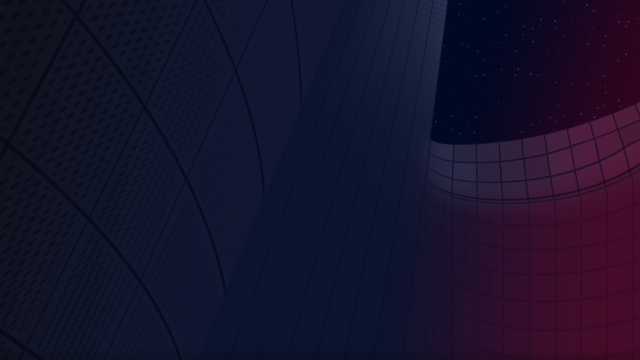
Give the GLSL for this background, as a Shadertoy shader.

```glsl
// Night view up a curved tower: a perforated panel wall at left, a dark
// ribbed shaft in the middle, and a tiled crimson sweep under a starry sky.
// Seams are analytic curves; ribs, tiles, holes and stars are repeated cells.

const vec3 WALL_DARK   = vec3(0.060, 0.072, 0.115);
const vec3 WALL_BLUE   = vec3(0.068, 0.090, 0.195);
const vec3 SHAFT_NAVY  = vec3(0.043, 0.073, 0.182);
const vec3 RIM_STEEL   = vec3(0.155, 0.180, 0.300);
const vec3 SWEEP_RED   = vec3(0.275, 0.045, 0.165);
const vec3 TILE_STEEL  = vec3(0.170, 0.170, 0.285);
const vec3 TILE_ROSE   = vec3(0.330, 0.125, 0.255);
const vec3 SKY_NAVY    = vec3(0.004, 0.030, 0.135);
const vec3 SKY_WINE    = vec3(0.190, 0.015, 0.120);
const vec3 SEAM_INK    = vec3(0.020, 0.030, 0.085);
const float WALL_EDGE  = 0.556;   // fan coordinate where the wall ends
const float SKY_EDGE   = 1.117;   // fan coordinate where the sky begins
const float RIB_STEP   = 0.080;
const float TILE_WIDTH = 0.063;
const float TILE_DEPTH = 0.050;
const float HOLE_STEP  = 0.034;

// Curved wall seams: rightmost x, y of that point, bend
const vec3 SEAMS[5] = vec3[5](
    vec3(0.635, 0.10, 0.551), vec3(0.520, -0.10, 0.914), vec3(0.733, 0.45, 0.458),
    vec3(0.837, 0.70, 0.210), vec3(0.646, -0.67, 1.050));

float hash(vec2 p) {
    p = fract(p * vec2(0.1031, 0.1137));
    p += dot(p, p.yx + 33.33);
    return fract((p.x + p.y) * p.x * 97.0);
}

float stroke(float d, float halfWidth, float px) {
    return 1.0 - smoothstep(max(halfWidth - px, 0.0), halfWidth + px, abs(d));
}

// Signed distance to the nearest multiple of a step
float repeatDist(float v, float stepSize) {
    return (fract(v / stepSize + 0.5) - 0.5) * stepSize;
}

// Depth below the upper rim of the sweep; constant along its nested bends
float sweepDepth(vec2 p) {
    float low = max(0.6 - p.y, 0.0);
    float t = p.x - 1.26 - 0.8 * min(low, 0.25);
    float left = 1.195 - 0.3 * low;
    float rise = (0.014 + 0.7 * low) * exp(min((left - p.x) / (0.02 + 0.2 * low), 1.5));
    return 0.599 + 0.445 * t * t + rise - p.y;
}

vec3 panelWall(vec2 p, float px) {
    vec3 col = mix(WALL_DARK, WALL_BLUE, smoothstep(0.0, 0.75, p.x + 0.25 * (1.0 - p.y)));
    float ink = 0.0, nearest = 1.0;
    for (int i = 0; i < 5; i++) {
        vec3 s = SEAMS[i];
        float h = max(p.y - s.y, 0.0);
        float slope = 1.7 * s.z * pow(h, 0.7);
        float d = abs(p.x - s.x + s.z * pow(h, 1.7)) / sqrt(1.0 + slope * slope);
        d += 3.0 * max(s.y - p.y, 0.0);
        ink = max(ink, stroke(d, max(0.0065 - 0.005 * p.x, 0.002), px));
        nearest = min(nearest, d);
    }
    // Straight diagonals that thin out with distance
    for (int i = 0; i < 3; i++) {
        float k = float(i);
        float d = (p.x + 0.299 - 0.41 * k + 0.058 * k * k - (0.534 - 0.04 * k) * p.y) * 0.89;
        ink = max(ink, stroke(d, 0.0055 / (1.0 + 1.7 * k), px) * (1.0 - 0.15 * k));
        nearest = min(nearest, abs(d));
    }
    // Perforations shrinking toward a vanishing point
    float u = p.x - 0.48 * p.y;
    float reach = max(0.79 - u, 0.05);
    vec2 grid = vec2(-log(reach), (p.y - 1.1) / reach) / HOLE_STEP;
    float r = length(fract(grid) - 0.5);
    float soft = px / (reach * HOLE_STEP);
    float hole = 1.0 - smoothstep(0.27 - soft, 0.27 + soft, r);
    hole *= smoothstep(0.012, 0.022, nearest) * (1.0 - 0.75 * smoothstep(0.2, 0.85, p.x));
    col = mix(col, SEAM_INK, 0.55 * hole);
    return mix(col, SEAM_INK, 0.8 * ink);
}

vec3 shaft(vec2 p, float fan, float px) {
    float rim = exp(-max(SKY_EDGE - fan, 0.0) * 5.5) * smoothstep(0.25, 0.95, p.y);
    float crown = smoothstep(0.62, 1.05, p.y) * smoothstep(0.5, 0.85, fan);
    vec3 col = mix(SHAFT_NAVY, RIM_STEEL, clamp(0.65 * rim + 0.4 * crown, 0.0, 1.0));
    float scale = 1.0 - 0.5 * p.y;
    float rib = stroke(repeatDist(fan - WALL_EDGE, RIB_STEP) * scale, 0.001, px);
    float hatch = sin(420.0 * (p.y + 0.35 * p.x)) * crown;
    return mix(col, SEAM_INK, 0.35 * rib) * (1.0 + 0.06 * hatch);
}

vec3 sweep(vec2 p, float depth, vec3 base, float px) {
    float red = smoothstep(1.0, 1.75, p.x + 0.12 * (0.4 - p.y));
    vec3 col = mix(base, SWEEP_RED, red);
    float band = (1.0 - smoothstep(0.10, 0.23, depth)) * smoothstep(1.12, 1.26, p.x);
    vec3 tile = mix(TILE_STEEL, TILE_ROSE, smoothstep(1.27, 1.72, p.x));
    col = mix(col, tile, 0.78 * band);
    float across = p.x - (p.x - 1.3) * 0.7 * min(depth, 0.18);
    float row = depth / (1.0 + 0.6 * depth);
    vec2 id = floor(vec2(across / TILE_WIDTH, row / TILE_DEPTH));
    col *= 1.0 + (hash(id + 7.0) - 0.5) * 0.16 * band;
    float joint = max(stroke(repeatDist(across, TILE_WIDTH), 0.001, px),
                      stroke(repeatDist(row, TILE_DEPTH), 0.001, px));
    float fade = mix(0.22, 0.6, band) * smoothstep(1.02, 1.25, p.x);
    col = mix(col, SEAM_INK, joint * fade);
    return mix(col, SEAM_INK, 0.6 * stroke(depth - 0.155, 0.002, px) * smoothstep(1.16, 1.24, p.x));
}

vec3 nightSky(vec2 p, float px) {
    float wine = smoothstep(1.28, 1.85, p.x + 0.3 * (0.8 - p.y));
    vec2 cell = p * 45.0;
    vec2 id = floor(cell);
    vec2 offset = 0.2 + 0.6 * vec2(hash(id), hash(id + 19.0));
    float star = stroke(length(fract(cell) - offset) / 45.0, 0.001, px);
    star *= step(0.65, hash(id + 41.0)) * hash(id + 73.0);
    return mix(SKY_NAVY, SKY_WINE, wine) + 0.22 * star;
}

void mainImage(out vec4 fragColor, in vec2 fragCoord) {
    float px = 1.0 / iResolution.y;
    vec2 p = fragCoord * px;
    float fan = (p.x - 0.686 * p.y) / (1.0 - 0.5 * p.y);
    float depth = sweepDepth(p);

    vec3 col = shaft(p, fan, px);
    float onSweep = smoothstep(0.98, 1.15, fan) * (1.0 - smoothstep(0.58, 0.64, p.y - 0.3 * max(p.x - 1.2, 0.0)));
    col = mix(col, sweep(p, depth, col, px), onSweep);
    float onWall = 1.0 - smoothstep(WALL_EDGE - 0.025, WALL_EDGE + 0.012, fan);
    col = mix(col, panelWall(p, px), onWall);

    // Sky opening: right of the shaft and above the sweep rim
    float opening = min((fan - SKY_EDGE) * (1.0 - 0.5 * p.y), -depth);
    col = mix(col, nightSky(p, px), smoothstep(-px, px, opening));

    col *= 0.85 + 0.15 * smoothstep(0.0, 0.04, p.y);
    fragColor = vec4(col, 1.0);
}
```
